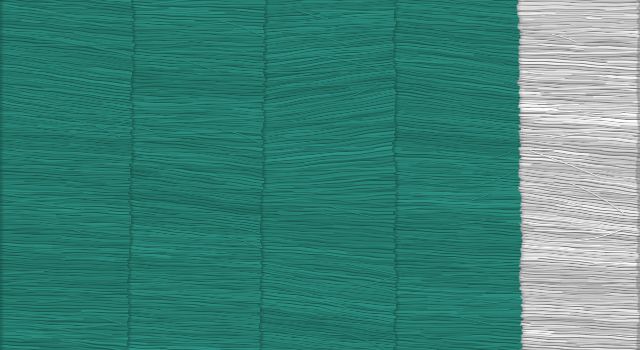
This texture is drawn by a Shadertoy shader. Its source:

```glsl
// Overlapping panels of combed fibre: four teal fringes over a white one.
// Each panel stacks layers of thin hashed strands bent by layered sines,
// with ragged shadowed seams and a few curved stray fibres on top.

const vec3 TEAL_DARK = vec3(0.085, 0.31, 0.27);
const vec3 TEAL_LIGHT = vec3(0.168, 0.56, 0.505);
const vec3 WHITE_DARK = vec3(0.40);
const vec3 WHITE_LIGHT = vec3(0.97);
const vec4 SEAMS_BOTTOM = vec4(0.199, 0.405, 0.617, 0.815);
const vec4 SEAMS_TOP = vec4(0.208, 0.414, 0.616, 0.810);

float hash(vec2 p) {
    return fract(sin(dot(p, vec2(127.1, 311.7))) * 43758.55);
}

// Sideways offset of a fringe end at height y
float raggedEdge(float y, float seed) {
    float row = y / 0.008;
    float a = hash(vec2(floor(row), seed));
    float b = hash(vec2(floor(row) + 1.0, seed));
    float tips = mix(a, b, smoothstep(0.2, 0.8, fract(row))) - 0.5;
    return 0.009 * tips + 0.002 * sin(y * 23.0 + seed * 2.0);
}

// Combing direction: mostly a slight fall, the third panel rises near the top
float combSlope(float y, float panel) {
    float waves = 0.045 * sin(6.0 * y + panel * 2.1) + 0.02 * sin(15.0 * y + panel * 4.3);
    float rise = panel == 2.0 ? 0.16 * smoothstep(0.3, 0.7, y) : 0.0;
    return waves + rise - 0.065;
}

// One sheet of nearly parallel strands; returns (tone, body, shadow)
vec3 strandLayer(vec2 p, float pitch, float thickness, float presence, float seed, float pixel) {
    float row = p.y / pitch;
    vec2 id = vec2(floor(row), seed);
    float start = (hash(id + 3.7) - 0.5) * 0.5;
    float span = 0.10 + 0.35 * hash(id + 8.1);
    float along = smoothstep(start, start + 0.01, p.x)
                * (1.0 - smoothstep(start + span, start + span + 0.01, p.x));
    float present = presence >= 1.0 ? 1.0 : step(hash(id + 1.3), presence) * along;
    float halfWidth = thickness * (0.75 + 0.5 * hash(id + 5.9));
    float offset = (fract(row) - 0.5) * pitch;
    float soft = 0.55 * pixel;
    float body = 1.0 - smoothstep(halfWidth - soft, halfWidth + soft, abs(offset));
    float shadow = 1.0 - smoothstep(halfWidth, halfWidth + 0.003, abs(offset + 0.0012));
    float tone = 0.62 + 0.36 * hash(id + 2.2) + 0.06 * offset / halfWidth;
    return vec3(tone, body * present, shadow * present);
}

// Lay a strand over the shade below it
float layOver(float shade, vec3 strand, float shadowDepth) {
    return mix(shade * (1.0 - shadowDepth * strand.z), strand.x, strand.y);
}

// Curved loose fibre in panel coordinates
vec3 strayFibre(vec2 p, vec2 id, float panelWidth, float pixel) {
    float len = 0.06 + 0.16 * hash(id + 0.4);
    vec2 start = vec2(panelWidth * (0.3 + 0.7 * hash(id)) - len * 0.5, hash(id + 7.7));
    float slope = (hash(id + 4.1) - 0.6) * 0.65;
    float bend = (hash(id + 9.3) - 0.5) * 3.5;
    float dx = p.x - start.x;
    float steep = slope + 2.0 * bend * dx;
    float d = (p.y - start.y - slope * dx - bend * dx * dx) / sqrt(1.0 + steep * steep);
    float inside = step(0.0, dx) * step(dx, len);
    float body = 1.0 - smoothstep(0.0012 - 0.5 * pixel, 0.0012 + 0.5 * pixel, abs(d));
    float shadow = 1.0 - smoothstep(0.001, 0.005, abs(d + 0.0015));
    return vec3(0.95, body * inside, shadow * inside);
}

void mainImage(out vec4 fragColor, in vec2 fragCoord) {
    float pixel = 1.0 / iResolution.y;
    float aspect = iResolution.x * pixel;
    vec2 p = fragCoord * pixel;
    vec4 seams = mix(SEAMS_BOTTOM, SEAMS_TOP, p.y) * aspect;

    // Find the panel and the distance past its ragged left seam
    float panel = 0.0, left = 0.0, pastSeam = p.x, right = seams.x, whiteMask = 0.0;
    for (int i = 0; i < 4; i++) {
        float gap = p.x - seams[i] - raggedEdge(p.y, float(i));
        if (gap > 0.0) {
            panel = float(i + 1);
            left = seams[i];
            pastSeam = gap;
            right = i < 3 ? seams[min(i + 1, 3)] : aspect;
        }
        if (i == 3) whiteMask = smoothstep(-pixel, pixel, gap);
    }
    vec2 local = vec2(p.x - left, p.y);

    // Combed strands, from a dense bed up to sparse crossing layers
    float wobble = 0.0012 * sin(local.x * 24.0 + p.y * 43.0 + panel)
                 + 0.0007 * sin(local.x * 57.0 - p.y * 91.0);
    float combed = p.y - combSlope(p.y, panel) * local.x + wobble;
    float shade = 0.25;
    for (int k = 0; k < 7; k++) {
        float layer = float(k);
        float seed = panel * 13.0 + layer * 3.0;
        float cross = (hash(vec2(seed, 2.0)) - 0.5) * (0.03 + 0.035 * layer);
        float pitch = 0.0088 + 0.0011 * layer;
        float presence = k < 1 ? 1.0 : 0.62 - 0.05 * layer;
        float thickness = k < 1 ? 0.0034 : 0.0021;
        vec2 q = vec2(local.x, combed - cross * local.x + layer * 0.0037);
        shade = layOver(shade, strandLayer(q, pitch, thickness, presence, seed, pixel), 0.38);
    }
    for (int n = 0; n < 9; n++) {
        vec2 id = vec2(float(n) * 1.7 + 0.3, panel * 5.0 + 1.0);
        shade = layOver(shade, strayFibre(local, id, right - left, pixel), 0.3);
    }

    // Broad tufts and seam shadows
    shade *= 1.0 + 0.05 * sin(combed * 19.0 + panel * 1.9) + 0.04 * sin(combed * 47.0 + local.x * 5.0);
    float seamDepth = mix(0.5, 0.25, whiteMask);
    shade *= 1.0 - seamDepth * (1.0 - smoothstep(0.001, 0.013, pastSeam));
    float outerGap = p.x - 0.996 * aspect - raggedEdge(p.y, 9.0);
    shade *= 1.0 - 0.4 * smoothstep(-pixel, pixel, outerGap);

    vec3 teal = mix(TEAL_DARK, TEAL_LIGHT, shade);
    vec3 white = mix(WHITE_DARK, WHITE_LIGHT, shade);
    fragColor = vec4(mix(teal, white, whiteMask), 1.0);
}
```
